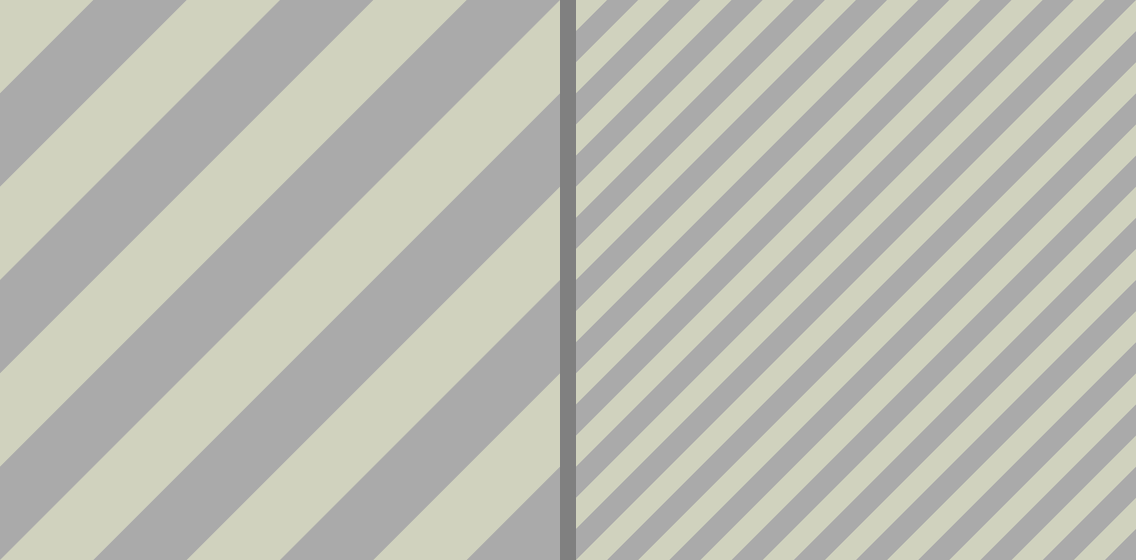
Left: one tile. Right: repeated 3 by 3.
Write a Shadertoy shader that draws this pattern.

```glsl
// Even diagonal stripes in pale sage and mid grey, rising to the right, tiling seamlessly.

const float REPEATS = 3.0;        // stripe pairs across and down
const float STRIPE_SHARE = 0.5;   // part of each repeat covered by sage
const float EDGE_PIXELS = 1.2;    // width of the smoothed edge
const vec3 SAGE = vec3(0.816, 0.824, 0.745);
const vec3 GREY = vec3(0.667);

// Signed distance to the sage stripe edge in canvas units, positive inside.
float stripeDistance(vec2 uv) {
    float phase = REPEATS * (uv.x - uv.y);
    float fromCentre = abs(fract(phase - 0.5 * STRIPE_SHARE + 0.5) - 0.5);
    return (0.5 * STRIPE_SHARE - fromCentre) / (REPEATS * sqrt(2.0));
}

void mainImage(out vec4 fragColor, in vec2 fragCoord) {
    vec2 uv = fragCoord / iResolution.xy;

    // Blend across the edge, scaled to the canvas resolution
    float halfEdge = 0.5 * EDGE_PIXELS / min(iResolution.x, iResolution.y);
    float coverage = smoothstep(-halfEdge, halfEdge, stripeDistance(uv));

    fragColor = vec4(mix(GREY, SAGE, coverage), 1.0);
}
```
